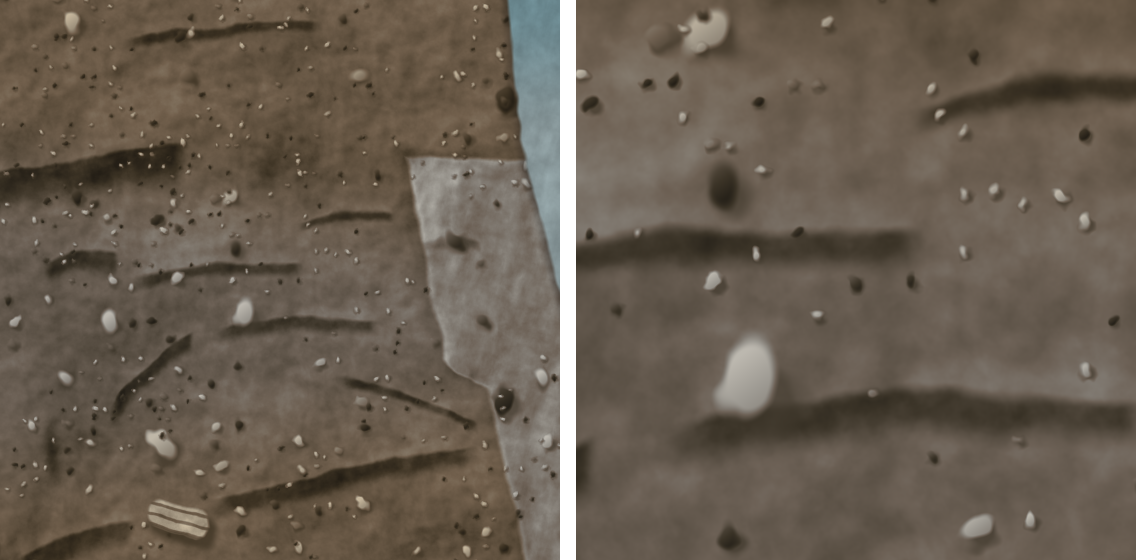
Left, the full canvas; right, a detail of the centre.
This texture is drawn by a WebGL 2 fragment shader. Its source:

```glsl
#version 300 es
precision highp float;
// Trodden earth with shadowed ledges and scattered pebbles, a pale worn
// stone at the right and a blue painted strip in the upper corner.
// One tone value is built from noise, curves and cells, then coloured.
uniform vec2 u_resolution;
out vec4 fragColor;

// Ledge ends (left xy, right xy) and shadow depths
const vec4 ENDS[10] = vec4[10](
  vec4(-0.12, 0.66, 0.34, 0.74), vec4(0.22, 0.50, 0.54, 0.525),
  vec4(0.19, 0.27, 0.35, 0.41), vec4(0.38, 0.41, 0.68, 0.425),
  vec4(0.36, 0.095, 0.86, 0.20), vec4(0.60, 0.33, 0.86, 0.24),
  vec4(0.53, 0.60, 0.71, 0.62), vec4(0.20, 0.92, 0.58, 0.96),
  vec4(0.02, 0.0, 0.24, 0.07), vec4(0.07, 0.53, 0.21, 0.54));
const float DEPTHS[10] = float[10](0.09, 0.027, 0.045, 0.035, 0.045, 0.022, 0.02, 0.025, 0.06, 0.05);

float hash(vec2 cell) {
  uvec2 q = uvec2(ivec2(floor(cell))) * uvec2(0x5f356495u, 0xe33a0b53u);
  uint n = q.x ^ q.y;
  n = (n ^ (n >> 15)) * 0x85ebca77u;
  n = (n ^ (n >> 13)) * 0xc2b2ae3du;
  return float((n ^ (n >> 16)) >> 8) / exp2(24.0);
}

float noise(vec2 p) {
  vec2 i = floor(p), f = p - i;
  f = f * f * (3.0 - 2.0 * f);
  return mix(mix(hash(i), hash(i + vec2(1, 0)), f.x),
             mix(hash(i + vec2(0, 1)), hash(i + vec2(1, 1)), f.x), f.y);
}

float fbm(vec2 p) {
  float sum = 0.0, amp = 0.5;
  for (int i = 0; i < 5; i++, amp *= 0.5) {
    sum += amp * noise(p);
    p = mat2(1.6, 1.2, -1.2, 1.6) * p + 7.3;
  }
  return sum;
}

vec2 turn(vec2 p, float a) {
  return vec2(cos(a) * p.x + sin(a) * p.y, cos(a) * p.y - sin(a) * p.x);
}

float blob(vec2 p, vec2 center, vec2 radius) {
  vec2 d = (p - center) / radius;
  return exp(-dot(d, d));
}

float box(vec2 p, vec2 halfSize, float corner) {
  vec2 d = abs(p) - halfSize + corner;
  return length(max(d, 0.0)) + min(max(d.x, d.y), 0.0) - corner;
}

// Bowed crest: crisp shadow below it, thin light lip above
float ledge(vec2 p, vec4 ends, float depth) {
  float t = (p.x - ends.x) / (ends.z - ends.x);
  float drop = mix(ends.y, ends.w, t) + 0.05 * t * (1.0 - t) - p.y;
  float fade = smoothstep(0.0, 0.15, t) * (1.0 - smoothstep(0.92, 1.0, t));
  float shade = smoothstep(-0.005, 0.005, drop) * (1.0 - smoothstep(0.35 * depth, depth, drop));
  return fade * (shade - 0.2 * smoothstep(-0.03, -0.004, drop) * (1.0 - smoothstep(-0.004, 0.002, drop)));
}

// Lit stones and dark pits in chosen cells, shadow to the lower right
float pebbles(float tone, vec2 p, float cells, float pixel, float seed) {
  vec2 g = p * cells, home = floor(g);
  float soft = 0.05 + pixel * cells, wobble = 0.16 * (noise(g * 5.0 + seed) - 0.5);
  for (int k = 0; k < 9; k++) {
    vec2 c = home + vec2(k % 3 - 1, k / 3 - 1);
    float crowd = smoothstep(0.3, 0.7, noise(c / cells * 7.0 + seed));
    if (hash(c + seed) > 0.22 * crowd * mix(1.3, 0.4, c.x / cells)) continue;
    vec2 r = vec2(hash(c + seed + 17.0), hash(c + seed + 31.0));
    float kind = hash(c + seed + 53.0), size = mix(0.13, 0.33, r.x * r.y);
    vec2 d = g - c - 0.2 - 0.6 * r;
    float edge = length(turn(d, 6.28 * kind) * vec2(0.8, 1.25)) - size + wobble;
    float dark = length(d - size * vec2(0.5, -0.6)) - size + wobble;
    float face = mix(-0.3, 4.3, smoothstep(0.25, 0.65, kind)) + dot(d, vec2(-0.6, 0.8)) / size * 0.9;
    tone = mix(tone, 0.1, 0.7 - 0.7 * smoothstep(-soft, 2.0 * soft, dark));
    tone = mix(face, tone, smoothstep(-soft, soft, edge));
  }
  return tone;
}

vec3 earthRamp(float t) {
  vec3 c = mix(vec3(0.23, 0.20, 0.15), vec3(0.34, 0.30, 0.25), clamp(t, 0.0, 1.0));
  c = mix(c, vec3(0.43, 0.38, 0.33), clamp(t - 1.0, 0.0, 1.0));
  c = mix(c, vec3(0.51, 0.48, 0.44), clamp(t - 2.0, 0.0, 1.0));
  c = mix(c, vec3(0.62, 0.60, 0.56), clamp(t - 3.0, 0.0, 1.0));
  return c * (1.0 + 0.4 * clamp(t, -1.0, 0.0) + 0.2 * clamp(t - 4.0, 0.0, 1.0));
}

void main() {
  vec2 p = gl_FragCoord.xy / u_resolution;
  float pixel = 1.0 / min(u_resolution.x, u_resolution.y);
  vec2 q = p + 0.022 * (vec2(fbm(p * 13.0), fbm(p * 13.0 + 40.0)) - 0.5);
  float grain = fbm(p * 48.0) - 0.5;
  float relief = fbm(q * 26.0) - fbm(q * 26.0 + vec2(0.22, -0.28));
  // Soil: sloping strata, broad light and dark areas, ledges
  float tone = 1.7 + 2.0 * (fbm(turn(q, 0.3) * vec2(4, 10)) - 0.48) + 1.2 * grain + 1.8 * relief;
  tone += 0.7 * blob(p, vec2(0.34, 0.57), vec2(0.22, 0.07)) + 0.8 * blob(p, vec2(0.66, 0.46), vec2(0.14));
  tone -= 0.7 * blob(p, vec2(0.49, 0.7), vec2(0.08)) + 0.5 * blob(p, vec2(0.65, 0.08), vec2(0.3, 0.14));
  float shade = blob(q, vec2(0.09, 0.19), vec2(0.013, 0.05));
  for (int i = 0; i < 10; i++) shade += ledge(q, ENDS[i], DEPTHS[i]);
  tone -= 1.75 * min(shade, 1.2);
  // Worn stone with steep streaks and a paler block
  float side = mix(0.935 - 0.2 * q.y, 0.855 - 0.18 * q.y, smoothstep(0.3, 0.36, q.y));
  float inside = min(q.x - side, 0.718 - q.y);
  float stone = smoothstep(-0.005, 0.007, inside);
  float streaks = fbm(turn(q, -0.25) * vec2(34, 9)) - 0.5;
  float pale = 2.7 + 2.2 * streaks + 2.0 * relief + 1.3 * grain + 0.8 * (1.0 - smoothstep(0.0, 0.014, inside));
  pale += 0.7 - 0.7 * smoothstep(-0.006, 0.008, box(q - vec2(0.775, 0.638), vec2(0.048, 0.072), 0.018));
  pale -= 1.2 * ledge(q, vec4(0.73, 0.56, 0.86, 0.56), 0.022);
  tone = mix(tone - 0.6 * smoothstep(-0.035, 0.0, inside), pale, stone);
  // Pebbles from coarse to fine
  for (float cells = 13.0; cells < 60.0; cells *= 2.1) tone = pebbles(tone, p, cells, pixel, floor(cells * 7.0));
  // Long grooved pale stone
  vec2 s = turn(q - vec2(0.32, 0.072), -0.27);
  tone = mix(tone, 0.0, 0.75 - 0.75 * smoothstep(-0.006, 0.012, box(s - vec2(0.012, -0.012), vec2(0.06, 0.025), 0.022)));
  float groove = smoothstep(0.55, 0.9, abs(fract(s.y * 52.0 + 0.2) - 0.5) * 2.0);
  tone = mix(4.2 - 2.4 * groove + 3.0 * grain, tone, smoothstep(-0.003, 0.003 + pixel, box(s, vec2(0.058, 0.024), 0.022)));
  // Warm outer soil, greyer middle, blue strip with a dark seam
  float warm = (1.0 - stone) * smoothstep(0.12, 0.42, abs(p.y - 0.42) + 0.15 * p.x);
  vec3 color = earthRamp(tone) * mix(vec3(0.99, 1.0, 1.02), vec3(1.04, 0.99, 0.91), warm);
  float strip = p.x - 1.005 + 0.1 * p.y - 0.15 * max(0.75 - p.y, 0.0) + 0.006 * (noise(p * 40.0) - 0.5);
  vec3 paint = mix(vec3(0.53, 0.59, 0.60), vec3(0.43, 0.55, 0.58), smoothstep(0.75, 1.0, p.y));
  paint *= 1.0 + 0.22 * grain + 0.25 * streaks;
  color *= 1.0 - 0.25 * smoothstep(-0.018, 0.0, strip);
  fragColor = vec4(mix(color, paint, smoothstep(-0.002 - pixel, 0.003 + pixel, strip)), 1.0);
}
```
